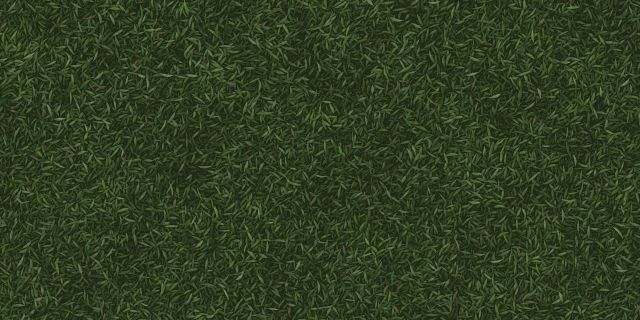
Write a WebGL 1 fragment shader that draws this texture.

```glsl
precision highp float;
uniform vec2 u_resolution;

// Sizes are in canvas heights
const int LAYERS = 10;
const float CELL = 0.032;
const float BLADE_LENGTH = 0.024;
const float BLADE_WIDTH = 0.0046;
const float SOFTNESS = 0.0022;
const float LEAN = 0.85;
const float SPREAD = 1.55;
const float BEND = 11.0;
const float SHADOW = 0.30;
const float GRAIN_SIZE = 0.011;
const float GRAIN = 0.22;
const float CLUMP = 0.11;
const float STRAW_SHARE = 0.025;

const vec3 SOIL = vec3(0.145, 0.185, 0.105);
const vec3 SHADE = vec3(0.155, 0.212, 0.112);
const vec3 LUSH = vec3(0.290, 0.405, 0.175);
const vec3 PALE = vec3(0.375, 0.460, 0.285);
const vec3 STRAW = vec3(0.320, 0.310, 0.220);

vec4 hash4(vec2 p) {
  vec4 h = fract(p.xyxy * vec4(0.1031, 0.1030, 0.0973, 0.1099));
  h += dot(h, h.wzxy + 33.33);
  return fract((h.xxyz + h.yzzw) * h.zywx);
}

// Distance to the nearest scattered point
float cellular(vec2 p) {
  vec2 id = floor(p);
  float nearest = 2.0;
  for (int y = -1; y <= 1; y++) {
    for (int x = -1; x <= 1; x++) {
      vec2 cell = id + vec2(float(x), float(y));
      nearest = min(nearest, length(cell + hash4(cell).xy - p));
    }
  }
  return nearest;
}

// Slow, uneven swell from layered sines, about -1 to 1
float swell(vec2 p) {
  float a = sin(p.x * 11.0 + 2.1 * sin(p.y * 7.0 + 1.0));
  float b = sin(p.y * 17.0 - p.x * 9.0 + 1.7 * sin(p.x * 13.0));
  float c = sin(p.x * 31.0 + p.y * 23.0 + 2.0 * sin(p.y * 19.0));
  return (a + b + c) / 3.0;
}

// Signed distance to a curved, tapered blade lying along x
float bladeDistance(vec2 q, float len, float width, float bend) {
  float u = q.x / len;
  return abs(q.y - bend * q.x * q.x) - width * (1.0 - u * u);
}

vec3 bladeColor(vec4 look, float depth) {
  float tone = look.x * mix(0.45, 1.0, depth);
  vec3 color = mix(SHADE, mix(LUSH, PALE, look.y * tone * 1.3), tone);
  return mix(color, STRAW, step(1.0 - STRAW_SHARE, look.z));
}

// One scattered layer of blades with soft shadows
vec3 addBlades(vec3 color, vec2 p, float layer, float soft) {
  float depth = layer / float(LAYERS - 1);
  vec2 shift = hash4(vec2(layer, 5.0)).xy;
  vec2 grid = p / CELL + shift;
  vec2 id = floor(grid);
  for (int y = -1; y <= 1; y++) {
    for (int x = -1; x <= 1; x++) {
      vec2 cell = id + vec2(float(x), float(y));
      vec4 place = hash4(cell + layer * 37.0 + 11.0);
      vec4 look = hash4(cell + layer * 53.0 + 101.0);
      vec2 center = (cell + place.xy - shift) * CELL;
      float turn = place.z * 2.0 - 1.0;
      float angle = LEAN + SPREAD * turn * mix(0.65, 1.0, abs(turn))
                  + 0.35 * swell(center * 1.3 + 4.0);
      vec2 dir = vec2(cos(angle), sin(angle));
      vec2 d = p - center;
      vec2 q = vec2(dot(d, dir), dot(d, vec2(-dir.y, dir.x)));

      float len = BLADE_LENGTH * mix(0.55, 1.0, place.w);
      float width = BLADE_WIDTH * mix(0.55, 1.0, look.w);
      float bend = BEND * (look.y * 2.0 - 1.0);
      float dist = bladeDistance(q, len, width, bend);
      float cover = 1.0 - smoothstep(-soft, soft, dist);
      float shadow = 1.0 - smoothstep(-soft, soft + 0.005, dist);
      shadow *= 1.0 - smoothstep(0.9, 1.2, abs(q.x) / len);

      // Lit on one side, dimmer towards the root
      float side = clamp((q.y - bend * q.x * q.x) / width, -1.0, 1.0);
      float light = 1.0 + 0.10 * side + 0.12 * clamp(q.x / len, -1.0, 1.0);
      color *= 1.0 - SHADOW * shadow;
      color = mix(color, bladeColor(look, depth) * light, cover);
    }
  }
  return color;
}

void main() {
  vec2 p = gl_FragCoord.xy / u_resolution.y;
  float soft = max(SOFTNESS, 0.6 / u_resolution.y);

  // Ground, then blades from bottom to top
  vec3 color = SOIL;
  for (int i = 0; i < LAYERS; i++) {
    color = addBlades(color, p, float(i), soft);
  }

  // Fine grain and broad clumps
  color *= 1.0 + GRAIN * (0.5 - cellular(p / GRAIN_SIZE));
  color *= 1.06 + CLUMP * swell(p);
  gl_FragColor = vec4(max(color, SOIL * 0.8), 1.0);
}
```
